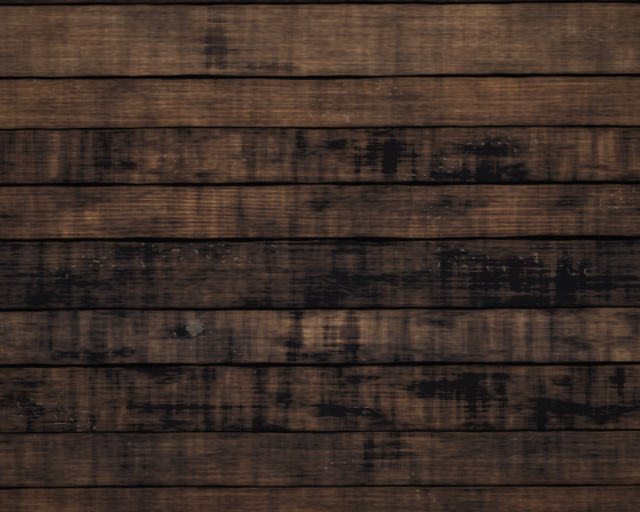
Reproduce this texture procedurally as a Shadertoy shader.

```glsl
// Weathered horizontal wooden planks with dark seams, saw marks, grain and charring.

const int SEAMS = 9;
const int MARKS = 12;
const float PAINT_AMOUNT = 0.42;
const float VIGNETTE = 0.42;
const float SEAM_TILT = 0.005;

// Seam heights and half widths, from bottom to top
const float seamY[SEAMS] = float[](0.050, 0.157, 0.288, 0.397, 0.533, 0.641, 0.751, 0.850, 0.994);
const float seamHalf[SEAMS] = float[](0.0016, 0.0014, 0.0034, 0.0022, 0.0036, 0.0032, 0.0016, 0.0026, 0.0022);

// Per plank: brightness, blotchiness, ring strength, warmth
const vec4 planks[SEAMS + 1] = vec4[](
    vec4(0.42, 0.40, 0.03, 0.8), vec4(0.39, 0.50, 0.04, 0.5),
    vec4(0.26, 0.85, 0.05, 0.6), vec4(0.45, 0.85, 0.01, 0.2),
    vec4(0.22, 0.50, 0.05, 0.4), vec4(0.48, 0.60, 0.13, 0.8),
    vec4(0.36, 0.85, 0.05, 0.7), vec4(0.59, 0.40, 0.06, 0.8),
    vec4(0.73, 0.42, 0.03, 0.5), vec4(0.25, 0.40, 0.02, 0.6));

// Dark stains and gouges: centre, half size (fractions of the canvas)
const vec4 marks[MARKS] = vec4[](
    vec4(0.49, 0.526, 0.13, 0.007), vec4(0.435, 0.868, 0.045, 0.008),
    vec4(0.72, 0.660, 0.06, 0.010), vec4(0.61, 0.120, 0.05, 0.035),
    vec4(0.30, 0.205, 0.10, 0.006), vec4(0.34, 0.920, 0.02, 0.065),
    vec4(0.85, 0.450, 0.11, 0.035), vec4(0.465, 0.345, 0.02, 0.05),
    vec4(0.54, 0.345, 0.03, 0.050), vec4(0.60, 0.700, 0.045, 0.035),
    vec4(0.74, 0.235, 0.05, 0.040), vec4(0.96, 0.255, 0.025, 0.02));

// Wood colours from charred to bare
const vec3 wood[6] = vec3[](
    vec3(0.075, 0.070, 0.080), vec3(0.18, 0.15, 0.14), vec3(0.26, 0.20, 0.18),
    vec3(0.35, 0.27, 0.22), vec3(0.44, 0.34, 0.27), vec3(0.54, 0.44, 0.35));
const vec3 seamColor = vec3(0.025, 0.024, 0.030);
const vec3 paintColor = vec3(0.56, 0.51, 0.46);
const vec3 edgeColor = vec3(0.48, 0.33, 0.22);

vec2 gradientAt(vec2 cell) {
    uvec2 c = uvec2(ivec2(cell));
    uint h = c.x * 1597334u + c.y * 381201u;
    h = (h ^ (h >> 15)) * 224682u + 7919u;
    h = (h ^ (h >> 13)) * 326648u + c.x;
    float a = float((h ^ (h >> 16)) & 65535u) * 6.28318 / 65536.0;
    return vec2(cos(a), sin(a));
}

float gradientNoise(vec2 p) {
    vec2 i = floor(p), f = p - i;
    vec2 u = f * f * f * (f * (f * 6.0 - 15.0) + 10.0);
    vec2 e = vec2(1.0, 0.0);
    float low = mix(dot(gradientAt(i), f), dot(gradientAt(i + e), f - e), u.x);
    float high = mix(dot(gradientAt(i + e.yx), f - e.yx), dot(gradientAt(i + 1.0), f - 1.0), u.x);
    return 1.4 * mix(low, high, u.y);
}

float fbm(vec2 p) {
    float sum = 0.0, amp = 0.55;
    for (int i = 0; i < 4; i++) {
        sum += amp * gradientNoise(p);
        p = p * 2.03 + 13.7;
        amp *= 0.55;
    }
    return sum;
}

vec3 woodRamp(float t) {
    float s = clamp(t, 0.0, 0.999) * 5.0;
    int i = int(s);
    return mix(wood[i], wood[i + 1], fract(s));
}

void mainImage(out vec4 fragColor, in vec2 fragCoord) {
    vec2 uv = fragCoord / iResolution.xy;
    vec2 p = fragCoord / iResolution.y;
    float px = 1.0 / iResolution.y;

    // Find the plank, the seam coverage and the distance to the plank's edges
    int plank = 0;
    float seam = 0.0, below = 1.0, above = 1.0;
    for (int i = 0; i < SEAMS; i++) {
        float row = float(i) * 7.3 + 0.5;
        float y = seamY[i] + SEAM_TILT * (uv.x - 0.5)
                + 0.002 * gradientNoise(vec2(p.x * 4.0, row)) + 0.001 * gradientNoise(vec2(p.x * 24.0, row));
        float w = seamHalf[i] * (1.0 + 0.7 * gradientNoise(vec2(p.x * 9.0, row + 3.0)));
        float d = p.y - y;
        seam = max(seam, 1.0 - smoothstep(w - px, w + px, abs(d)));
        if (d > 0.0) { plank = i + 1; below = d - w; }
        else above = min(above, -d - w);
    }
    vec4 kind = planks[plank];
    vec2 seed = vec2(37.1, 19.7) * float(plank + 1);

    // Layers of wear: blotches, vertical saw marks, long grain, fine fibre
    float blotch = fbm(p * vec2(5.0, 7.0) + seed);
    float saw = fbm(p * vec2(38.0, 5.0) + seed);
    float grain = fbm(p * vec2(4.0, 110.0) + seed);
    float fibre = gradientNoise(p * vec2(75.0, 190.0) + seed);
    float char_ = fbm(p * vec2(7.0, 22.0) + seed + 5.0) + 0.35 * saw + 0.2 * grain;
    float bend = 0.012 * gradientNoise(vec2(p.x * 2.0, p.y * 9.0) + seed);
    float rings = pow(0.5 + 0.5 * sin((p.y + bend) * 760.0 + 2.0 * grain), 3.0);

    float tone = kind.x + kind.y * (0.55 * blotch + 0.62 * saw) + 0.28 * grain + 0.12 * fibre;
    tone += kind.z * (rings * 1.6 - 0.5) * (0.8 + blotch);
    tone -= 0.42 * kind.y * smoothstep(0.08, 0.42, char_);

    // Stains with ragged outlines
    for (int i = 0; i < MARKS; i++) {
        float r = length((uv - marks[i].xy) / marks[i].zw) + 0.9 * saw + 0.9 * grain;
        tone -= 0.27 * (1.0 - smoothstep(0.4, 1.15, r));
    }
    vec3 color = woodRamp(tone);
    color *= mix(vec3(0.96, 1.0, 1.04), vec3(1.08, 0.99, 0.90), kind.w + 0.6 * blotch);

    // Flecks of old paint and one pale spot
    float patchMask = smoothstep(0.12, 0.45, fbm(p * vec2(4.0, 9.0) + 61.0));
    float fleck = smoothstep(0.38, 0.62, gradientNoise(p * vec2(95.0, 130.0) + 8.0) + 0.3 * grain);
    float spot = 1.0 - smoothstep(0.012, 0.019, length(p - vec2(0.381, 0.359)) + 0.006 * fibre);
    color = mix(color, paintColor, max(PAINT_AMOUNT * patchMask * fleck, 0.42 * spot));

    // Worn bright rims, shaded edges, open seams
    float rim = smoothstep(0.0, 0.002, above) * (1.0 - smoothstep(0.003, 0.006, above));
    color = mix(color, edgeColor, 0.4 * rim * smoothstep(-0.15, 0.3, fbm(vec2(p.x * 12.0, seed.y))));
    color *= 1.0 - 0.35 * exp(-max(min(above, below), 0.0) * 220.0);
    color = mix(color, seamColor, seam);

    vec2 c = uv - 0.5;
    color *= 1.06 - VIGNETTE * dot(c, c) * 1.4;
    fragColor = vec4(color, 1.0);
}
```
